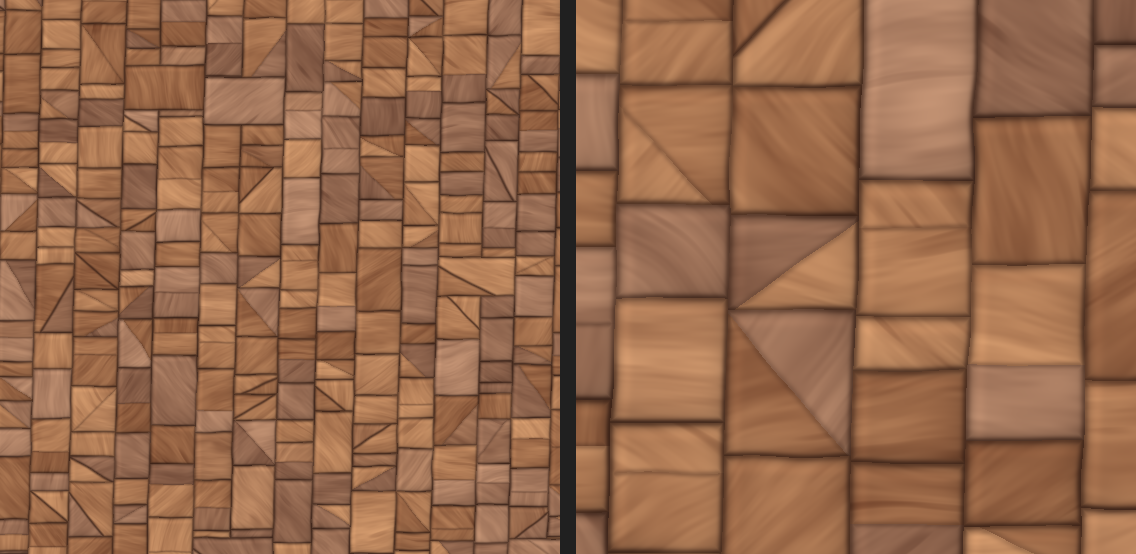
Left: the whole. Right: its middle third, enlarged.
Give the GLSL for this texture, as a Shadertoy shader.

```glsl
// Wall of small wooden blocks: leaning columns of stacked rectangles, some split
// or cut diagonally, with a few double-width slabs. Each piece gets its own tone,
// grain direction and stretched-noise grain; soft dark seams shade the edges.
#define COLUMNS 14.0
#define BLOCK_HEIGHT 1.27
#define LEAN 0.026
#define SLAB_PERIOD 5.5
#define SEAM_WIDTH 0.034
#define SEAM_DARKNESS 0.80
#define GRAIN_CONTRAST 0.62
#define GREY_SHARE 0.36
#define WARM_DARK vec3(0.49, 0.30, 0.195)
#define WARM_LIGHT vec3(0.79, 0.57, 0.40)
#define GREY_DARK vec3(0.46, 0.305, 0.23)
#define GREY_LIGHT vec3(0.72, 0.535, 0.42)

float hash(vec2 p) {
    vec3 q = fract(p.xyx * vec3(0.1031, 0.1030, 0.0973));
    q += dot(q, q.yzx + 33.33);
    return fract((q.x + q.y) * q.z);
}

float noise(vec2 p) {
    vec2 i = floor(p), f = fract(p);
    f = f * f * (3.0 - 2.0 * f);
    return mix(mix(hash(i), hash(i + vec2(1, 0)), f.x),
               mix(hash(i + vec2(0, 1)), hash(i + vec2(1, 1)), f.x), f.y);
}

float columnEdge(float i) { return i + 0.2 * (hash(vec2(i, 7.0)) - 0.5); }

float rowEdge(float row, float column) {
    float shift = hash(vec2(column, 91.0));
    return (row + shift + 0.55 * (hash(vec2(row, column + 40.0)) - 0.5)) * BLOCK_HEIGHT;
}

// Streaks along a random direction, chosen per piece
float woodGrain(vec2 p, vec2 id) {
    float kind = hash(id + 3.1);
    float angle = 0.5 * (hash(id + 5.7) - 0.5);
    if (kind > 0.85) angle += 1.57;
    else if (kind > 0.62) angle += 0.75;
    else if (kind > 0.34) angle -= 0.75;
    float c = cos(angle), s = sin(angle);
    vec2 g = mat2(c, -s, s, c) * p + 50.0 * vec2(hash(id + 8.3), hash(id + 9.9));
    g.y += 0.28 * noise(g * vec2(1.1, 1.6));
    float broad = noise(g * vec2(0.7, 3.2)) - 0.5;
    float streak = noise(g * vec2(1.3, 9.0)) - 0.5;
    float fine = noise(g * vec2(3.5, 25.0)) - 0.5;
    float vein = smoothstep(0.82, 0.97, noise(g * vec2(1.0, 7.0) + 31.0));
    return 0.55 * broad + 0.5 * streak + 0.28 * fine - 0.4 * vein;
}

float line(float d, float width) { return exp(-d * d / (width * width)); }

void mainImage(out vec4 fragColor, in vec2 fragCoord) {
    float pixel = COLUMNS / iResolution.x;
    vec2 p = fragCoord * pixel + vec2(20.0, 30.0);
    p.x -= LEAN * p.y;
    p += 0.035 * (vec2(noise(p * 2.3), noise(p * 2.3 + 70.0)) - 0.5);
    float width = max(SEAM_WIDTH, pixel);

    // Column and row that hold this point
    float column = floor(p.x);
    column += step(columnEdge(column + 1.0), p.x) - step(p.x, columnEdge(column));
    float row = floor(p.y / BLOCK_HEIGHT - hash(vec2(column, 91.0)));
    row += step(rowEdge(row + 1.0, column), p.y) - step(p.y, rowEdge(row, column));
    vec2 id = vec2(column, row);
    vec2 lo = vec2(columnEdge(column), rowEdge(row, column));
    vec2 hi = vec2(columnEdge(column + 1.0), rowEdge(row + 1.0, column));

    // Occasional slab across a pair of columns
    vec2 slab = vec2(floor(column * 0.5), floor(p.y / SLAB_PERIOD));
    float slabLo = (slab.y + 0.1 + 0.6 * hash(slab + 13.0)) * SLAB_PERIOD;
    float slabHi = slabLo + 0.95 + 0.5 * hash(slab + 17.0);
    bool hasSlab = hash(slab + 19.0) < 0.38;
    bool inSlab = hasSlab && p.y > slabLo && p.y < slabHi;
    if (inSlab) {
        lo = vec2(columnEdge(slab.x * 2.0), slabLo);
        hi = vec2(columnEdge(slab.x * 2.0 + 2.0), slabHi);
        id = slab + 300.0;
    } else if (hasSlab) {
        if (p.y < slabLo) hi.y = min(hi.y, slabLo);
        else lo.y = max(lo.y, slabHi);
    }

    // Horizontal split: a deep joint or a shallow change of wood
    float inner = 0.0;
    bool shallow = false;
    float splitKind = hash(id + 23.0);
    if (!inSlab && splitKind < 0.62 && hi.y - lo.y > 0.75) {
        float cut = mix(lo.y, hi.y, 0.33 + 0.34 * hash(id + 29.0));
        shallow = splitKind < 0.27;
        if (shallow) inner = 0.38 * line(p.y - cut, width * 0.8);
        id += 500.0 * step(cut, p.y);
        if (!shallow) {
            if (p.y > cut) lo.y = cut;
            else hi.y = cut;
        }
    }

    // Diagonal cut, sometimes an open gap
    vec2 size = hi - lo, q = (p - lo) / size;
    if (!shallow && size.y > 0.45 && hash(id + 31.0) < 0.46) {
        if (hash(id + 37.0) < 0.35) q.x = 1.0 - q.x;
        float d = q.x + q.y - 1.0 + 0.5 * (hash(id + 41.0) - 0.5);
        float depth = hash(id + 43.0) < 0.22 ? 0.85 : 0.3;
        inner = depth * line(d * min(size.x, size.y) * 0.7, width * 0.85);
        id += 900.0 * step(0.0, d);
    }

    // Wood colour
    float tone = 0.28 + 0.64 * hash(id + 47.0) + GRAIN_CONTRAST * woodGrain(p, id);
    tone += 0.16 * (noise(p * 1.6 + id) - 0.5);
    float grey = smoothstep(-0.08, 0.08, GREY_SHARE - hash(id + 53.0));
    vec3 color = mix(mix(WARM_DARK, WARM_LIGHT, tone), mix(GREY_DARK, GREY_LIGHT, tone), grey);

    // Edge light, soft shade and seams: left, bottom, right, top
    vec4 d = vec4(p - lo, hi - p);
    vec4 strength = vec4(0.65, 0.95, 0.9, 0.65) * (0.65 + 0.5 * noise(p * 1.7 + 11.0));
    vec4 core = strength * exp(-d * d / (width * width));
    vec4 shade = strength * exp(-d / 0.085);
    float seam = max(max(core.x, core.y), max(core.z, core.w));
    color *= 1.0 + 0.07 * (line(d.x - 0.1, 0.05) + line(d.w - 0.1, 0.05));
    color *= 1.0 - 0.2 * min(dot(shade, vec4(1.0)), 1.3);
    color = mix(color, vec3(0.20, 0.11, 0.075), SEAM_DARKNESS * min(max(seam, inner), 1.0));
    fragColor = vec4(clamp(color, 0.0, 1.0), 1.0);
}
```
